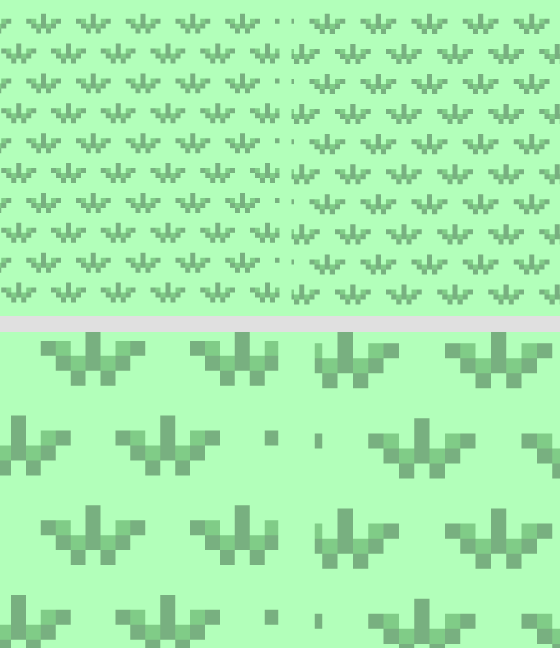
Top: the whole. Bottom: its middle third, enlarged.
Give the GLSL for this pattern, as a WebGL 2 fragment shader.

```glsl
#version 300 es
precision highp float;

uniform vec2 u_resolution;
out vec4 fragColor;

// Lengths are in canvas heights, measured from the top left
const vec3 GROUND = vec3(0.70, 1.00, 0.73);
const vec3 DARK_LEAF = vec3(0.47, 0.69, 0.50);
const vec3 LIGHT_LEAF = vec3(0.50, 0.80, 0.53);

const vec2 LEFT_ORIGIN = vec2(0.0829, 0.0433);
const vec2 LEFT_CELL = vec2(0.01574, 0.01576);
const float LEFT_END = 0.8843;

const vec2 RIGHT_ORIGIN = vec2(0.9792, 0.0438);
const vec2 RIGHT_CELL = vec2(0.01617, 0.01586);
const float RIGHT_START = 0.9227;

const vec2 REPEAT_CELLS = vec2(10.0, 6.0);
const float ROW_COUNT = 10.0;
const int STEM_COLUMN = 3;
const int STEM_HEIGHT = 3;
const int SAMPLES = 4;

// Blocky sprout: a central stem with mirrored, stepped leaves
vec3 sproutColor(ivec2 cell) {
    int side = abs(cell.x - STEM_COLUMN);
    int diagonal = side + cell.y;
    if (side == 0) return cell.y < STEM_HEIGHT ? DARK_LEAF : GROUND;
    if (cell.y == 0) return GROUND;
    if (diagonal == 4) return DARK_LEAF;
    if (diagonal == 3) return LIGHT_LEAF;
    return GROUND;
}

// Staggered rows, every second one moved by half a repeat
vec3 panelColor(vec2 p, vec2 origin, vec2 cellSize) {
    vec2 grid = (p - origin) / cellSize;
    float row = floor(grid.y / REPEAT_CELLS.y);
    if (row < 0.0 || row >= ROW_COUNT) return GROUND;
    grid.x += 0.5 * REPEAT_CELLS.x * mod(row, 2.0);
    return sproutColor(ivec2(floor(mod(grid, REPEAT_CELLS))));
}

// Two panels of slightly different scale with a plain gap between
vec3 patternColor(vec2 p) {
    if (p.x < LEFT_END) return panelColor(p, LEFT_ORIGIN, LEFT_CELL);
    if (p.x > RIGHT_START) return panelColor(p, RIGHT_ORIGIN, RIGHT_CELL);
    return GROUND;
}

void main() {
    // Average a grid of samples to smooth the edges
    vec3 color = vec3(0.0);
    for (int j = 0; j < SAMPLES; j++) {
        for (int i = 0; i < SAMPLES; i++) {
            vec2 offset = (vec2(i, j) + 0.5) / float(SAMPLES) - 0.5;
            vec2 p = (gl_FragCoord.xy + offset) / u_resolution.y;
            color += patternColor(vec2(p.x, 1.0 - p.y));
        }
    }
    fragColor = vec4(color / float(SAMPLES * SAMPLES), 1.0);
}
```
